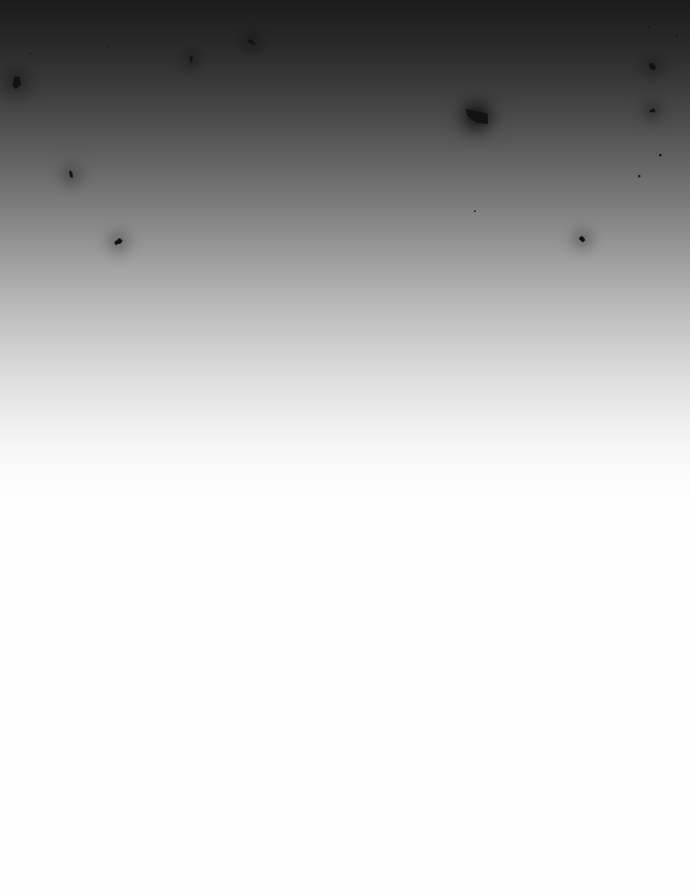
Reproduce this background procedurally as a Shadertoy shader.

```glsl
// A charcoal-to-white vertical fade with small dark rocks drifting near the top.
// Rocks are intersections of half-planes with soft round shadows behind them;
// tiny specks are discs. All lengths are fractions of the canvas height.

float hash(float n) {
    return fract(sin(n * 127.1) * 43758.5453);
}

// Coverage of a shape from its signed distance, one pixel wide at the edge.
float cover(float dist) {
    return clamp(0.5 - dist * iResolution.y, 0.0, 1.0);
}

float shadow(vec2 offset, float radius, float strength) {
    return 1.0 - strength * exp(-dot(offset, offset) / (radius * radius));
}

// Convex boulder, corners listed clockwise.
float boulder(vec2 p) {
    vec2 corners[5] = vec2[5](
        vec2(-0.0124, 0.0085), vec2(0.0124, 0.0033), vec2(0.0124, -0.0085),
        vec2(-0.0013, -0.0065), vec2(-0.0104, 0.0007));
    float dist = -1.0;
    for (int i = 0; i < 5; i++) {
        vec2 side = normalize(corners[(i + 1) % 5] - corners[i]);
        dist = max(dist, dot(p - corners[i], vec2(-side.y, side.x)));
    }
    return dist;
}

// Elongated five-sided chip with randomly cut facets.
float shard(vec2 p, float size, float tilt, float seed) {
    vec2 axis = vec2(cos(tilt), sin(tilt));
    vec2 q = vec2(dot(p, axis), 1.6 * dot(p, vec2(-axis.y, axis.x)));
    float dist = -1.0;
    for (float k = 0.0; k < 5.0; k++) {
        float angle = (k + 0.5 * hash(seed + k)) * 1.2566;
        float reach = size * (0.5 + 0.5 * hash(seed + k + 9.0));
        dist = max(dist, dot(q, vec2(cos(angle), sin(angle))) - reach);
    }
    return dist / 1.3;
}

void mainImage(out vec4 fragColor, in vec2 fragCoord) {
    vec2 p = fragCoord / iResolution.y;

    // Background fade, fully white below the middle.
    float shade = mix(0.08, 0.996, smoothstep(-0.07, 0.573, 1.0 - p.y));
    float ink = 0.0;

    // Large boulder and its heavy shadow.
    vec2 toBoulder = p - vec2(0.532, 0.870);
    shade *= shadow(toBoulder, 0.0175, 0.62);
    ink = max(ink, cover(boulder(toBoulder)));

    // Shards: centre, half length, tilt.
    vec4 shards[8] = vec4[8](
        vec4(0.0182, 0.9076, 0.0080, 1.35), vec4(0.0794, 0.8047, 0.0046, 1.9),
        vec4(0.1322, 0.7298, 0.0052, 0.65), vec4(0.2135, 0.9336, 0.0038, 1.7),
        vec4(0.2806, 0.9531, 0.0048, -0.2), vec4(0.7285, 0.9258, 0.0050, -0.8),
        vec4(0.7279, 0.8763, 0.0047, 0.3), vec4(0.6497, 0.7331, 0.0046, -0.9));
    for (int i = 0; i < 8; i++) {
        vec4 s = shards[i];
        vec2 offset = p - s.xy;
        shade *= shadow(offset, 0.009 + s.z, 0.1 + 22.0 * s.z);
        ink = max(ink, cover(shard(offset, s.z, s.w, float(i) * 17.0 + 3.0)));
    }

    // Specks: centre, radius.
    vec3 specks[8] = vec3[8](
        vec3(0.7370, 0.8268, 0.0014), vec3(0.7135, 0.8034, 0.0013),
        vec3(0.5300, 0.7643, 0.0009), vec3(0.7240, 0.9700, 0.0009),
        vec3(0.7552, 0.9596, 0.0010), vec3(0.1198, 0.9479, 0.0008),
        vec3(0.0339, 0.9401, 0.0007), vec3(0.0781, 0.9323, 0.0005));
    for (int i = 0; i < 8; i++) {
        ink = max(ink, cover(length(p - specks[i].xy) - specks[i].z));
    }

    fragColor = vec4(vec3(mix(shade, 0.07, ink)), 1.0);
}
```
